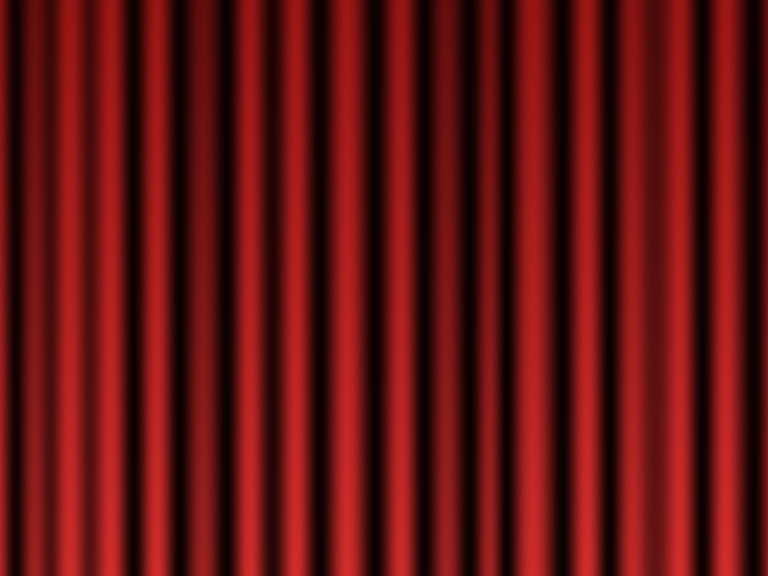
Reproduce this pattern procedurally as a Shadertoy shader.

```glsl
// Red stage curtain: soft vertical folds of uneven width and depth, lit from below.

const float FOLD_WIDTH  = 0.0603;
const float FIRST_CREST = 0.043;
const float TAU = 6.2831853;

float bump(float x, float center, float width) {
    float d = (x - center) / width;
    return exp(-d * d);
}

float hashSigned(float n) {
    return fract(sin(n * 127.1) * 43758.55) * 2.0 - 1.0;
}

// One-dimensional gradient noise
float gradientNoise(float x) {
    float cell = floor(x);
    float f = x - cell;
    float fade = f * f * f * (f * (f * 6.0 - 15.0) + 10.0);
    return mix(hashSigned(cell) * f, hashSigned(cell + 1.0) * (f - 1.0), fade);
}

// Sideways drift that gathers some folds and loosens others
float gather(float x) {
    return 0.0104
        - 0.0300 * smoothstep(0.0, 0.13, x)
        + 0.0170 * smoothstep(0.39, 0.534, x)
        - 0.0143 * bump(x, 0.6706, 0.0417)
        + 0.0080 * smoothstep(0.9375, 1.0, x);
}

// Cloth relief: 0 in a valley, 1 on a crest
float foldProfile(float x) {
    float phase = (x - FIRST_CREST - gather(x)) / FOLD_WIDTH;
    return pow(0.5 + 0.5 * cos(TAU * phase), 0.9);
}

// Crests that hang further back and catch less light
float recess(float x) {
    return 0.95 * bump(x, 0.043, 0.030)
         + 0.95 * bump(x, 0.2656, 0.035)
         + 1.10 * bump(x, 0.608, 0.055)
         + 0.35 * bump(x, 0.828, 0.025);
}

// Valleys that stay shallow
float shallowness(float x) {
    return 0.55 * bump(x, 0.090, 0.042)
         + 0.12 * bump(x, 0.357, 0.020)
         + 0.45 * bump(x, 0.8555, 0.025);
}

vec3 curtain(vec2 uv) {
    const vec3 shadow   = vec3(0.045, 0.003, 0.002);
    const vec3 lowerRed = vec3(0.82, 0.175, 0.17);
    const vec3 upperRed = vec3(0.61, 0.085, 0.08);

    // Folds and their depth
    float relief = mix(foldProfile(uv.x), 1.0, shallowness(uv.x));
    relief *= 1.0 - recess(uv.x) * mix(0.28, 0.42, uv.y);

    // Faint vertical weave
    relief *= 1.0 + 0.03 * gradientNoise(uv.x * 190.0);

    // Light fading toward the top
    return mix(shadow, mix(lowerRed, upperRed, uv.y), clamp(relief, 0.0, 1.0));
}

void mainImage(out vec4 fragColor, in vec2 fragCoord) {
    fragColor = vec4(curtain(fragCoord / iResolution.xy), 1.0);
}
```
